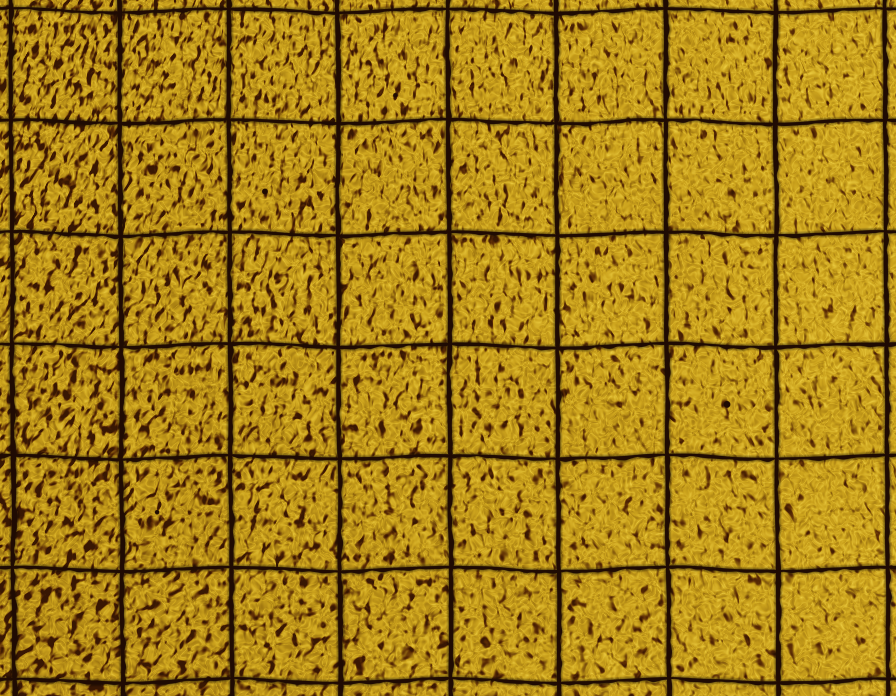
This texture is drawn by a WebGL 1 fragment shader. Its source:

```glsl
precision highp float;
// Amber wired glass: a grid of dark, slightly bent wires over hammered gold glass.
// Stretched gradient noise makes the brown dimples, ridged noise the curly glints;
// dimples are dense and dark at the left and grow fainter towards the right.

uniform vec2 u_resolution;

#define GRID_PITCH vec2(0.1219, 0.1606)   // cell size as a share of the canvas
#define GRID_START vec2(0.0120, 0.0150)   // first crossing, from the top left
#define WIRE_HALF vec2(0.020, 0.014)      // half widths of uprights and crossbars, in cells
#define CRIMP 0.018                       // bend of the crossbars between uprights
#define DIMPLE_SCALE vec2(16.0, 9.5)      // dimples per cell
#define DIMPLE_START vec2(-0.07, 0.10)    // noise threshold at left and right
#define DIMPLE_DEPTH vec2(0.95, 0.72)     // tone lost in a dimple at left and right
#define GLINT_SCALE 19.0
#define SPECK_SHARE 0.09                  // share of cells holding a black speck

const vec3 WIRE_COLOR = vec3(0.12, 0.045, 0.010);
const vec3 DEEP_BROWN = vec3(0.22, 0.09, 0.012);
const vec3 RUSSET = vec3(0.37, 0.18, 0.02);
const vec3 UMBER = vec3(0.50, 0.33, 0.05);
const vec3 OCHRE = vec3(0.65, 0.49, 0.07);
const vec3 GOLD = vec3(0.80, 0.64, 0.113);
const vec3 PALE_GOLD = vec3(0.93, 0.81, 0.26);

vec2 hash2(vec2 p) {
  vec3 h = fract(p.xyx * vec3(0.1031, 0.1030, 0.0973));
  h += dot(h, h.yzx + 33.33);
  return fract((h.xx + h.yz) * h.zy);
}

// One corner's share of the gradient noise
float corner(vec2 cell, vec2 offset) {
  return dot(hash2(cell) * 2.0 - 1.0, offset);
}

float noise(vec2 p) {
  vec2 i = floor(p), f = p - i;
  vec2 w = f * f * f * (f * (f * 6.0 - 15.0) + 10.0);
  vec2 e = vec2(1.0, 0.0);
  return mix(mix(corner(i, f), corner(i + e, f - e), w.x),
             mix(corner(i + e.yx, f - e.yx), corner(i + 1.0, f - 1.0), w.x), w.y);
}

// Share of the way from one tone to another, held to 0..1
float ramp(float from, float to, float tone) {
  return clamp((tone - from) / (to - from), 0.0, 1.0);
}

vec3 glassColor(float tone) {
  vec3 c = mix(DEEP_BROWN, RUSSET, ramp(0.0, 0.22, tone));
  c = mix(c, UMBER, ramp(0.22, 0.44, tone));
  c = mix(c, OCHRE, ramp(0.44, 0.68, tone));
  c = mix(c, GOLD, ramp(0.68, 0.95, tone));
  return mix(c, PALE_GOLD, ramp(0.95, 1.35, tone));
}

// Hammered glass; g is in cells, across is 0 at the left and 1 at the right
vec3 glass(vec2 g, float across) {
  float patchy = noise(g * 0.9 + 40.0);
  vec2 warp = vec2(noise(g * 8.0 + 11.0), noise(g * 8.0 + 67.0));

  // The dimples lean one way at the left and the other way at the right
  float lean = mix(0.38, -0.28, across);
  vec2 q = vec2(g.x + lean * (g.y - 3.0), g.y) + 0.04 * warp;
  float relief = noise(q * DIMPLE_SCALE + 90.0)
               + 0.5 * noise(q * DIMPLE_SCALE * 1.9 + 25.0);
  float start = mix(DIMPLE_START.x, DIMPLE_START.y, across) - 0.08 * patchy;
  float dimple = smoothstep(start, start + 0.46, relief);

  // Curly bright ridges and fine grain
  float ridge = 1.0 - abs(noise(g * GLINT_SCALE + 1.4 * warp + 130.0)) * 7.0;
  float glint = max(ridge, 0.0) * (1.0 - dimple);
  float grain = noise(g * 27.0 + 1.6 * warp + 200.0);

  float shade = (0.07 + 0.05 * smoothstep(2.0, 6.0, g.y)) * (1.0 - across);
  float depth = mix(DIMPLE_DEPTH.x, DIMPLE_DEPTH.y, across);
  float tone = 0.91 - shade + 0.42 * grain + 0.18 * glint
             + 0.06 * patchy - depth * dimple;
  return glassColor(tone);
}

// Signed distances to the nearest upright (x) and crossbar (y), in cells
vec2 wireDistance(vec2 g) {
  g.x -= 0.005 * g.y;
  vec2 id = floor(g + 0.5);
  vec2 jitter = vec2(hash2(id.xx + 5.0).x, hash2(id.yy + 31.0).y) - 0.5;
  vec2 wander = vec2(noise(vec2(g.y * 1.6, id.x * 7.3 + 3.5)),
                     noise(vec2(g.x * 2.2, id.y * 5.7 + 50.5)));
  vec2 bumps = vec2(noise(vec2(g.y * 10.0, id.x * 3.7 + 80.5)),
                    noise(vec2(g.x * 9.0, id.y * 4.3 + 20.5)));
  vec2 crimp = vec2(0.0, CRIMP * cos(3.14159 * g.x));
  vec2 center = id + vec2(0.020, 0.008) * jitter + 0.018 * wander + 0.014 * bumps - crimp;
  return abs(g - center) - WIRE_HALF - 0.014 * bumps;
}

// Rare black bubbles, at most one per cell
float speckDistance(vec2 g) {
  vec2 id = floor(g);
  vec2 spot = 0.2 + 0.6 * hash2(id + 17.0);
  vec2 odds = hash2(id + 301.0);
  float radius = mix(0.02, 0.032, odds.y);
  return odds.x < SPECK_SHARE ? length(g - id - spot) - radius : 1.0;
}

void main() {
  vec2 uv = gl_FragCoord.xy / u_resolution;
  vec2 g = (vec2(uv.x, 1.0 - uv.y) - GRID_START) / GRID_PITCH;
  vec2 pixel = 1.0 / (u_resolution * GRID_PITCH);
  float blur = 0.7 * max(pixel.x, pixel.y);

  vec3 color = glass(g, uv.x);

  // Wires with a soft brown rim, then the specks
  vec2 d = wireDistance(g);
  float wire = min(d.x, d.y);
  color *= 1.0 - 0.35 * (1.0 - smoothstep(0.0, 0.03, wire));
  float ink = min(wire, speckDistance(g));
  color = mix(color, WIRE_COLOR, 1.0 - smoothstep(-blur, blur, ink));

  gl_FragColor = vec4(color, 1.0);
}
```
